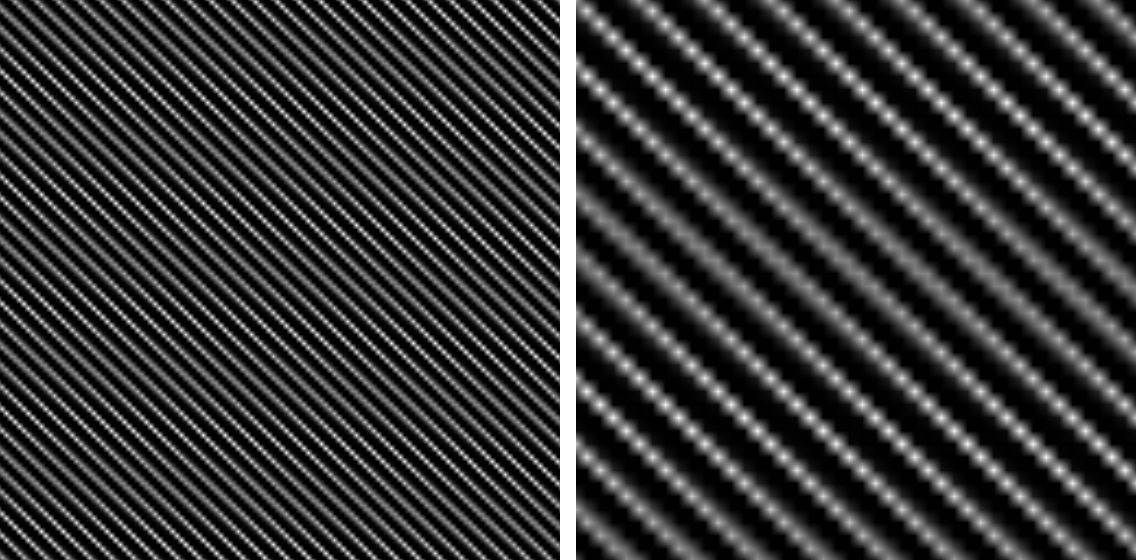
Left: the whole. Right: its middle third, enlarged.
This pattern is drawn by a three.js fragment shader. Its source:

```glsl
// Fine white diagonal stripes on black, falling from left to right.
// The stripes are sampled on a coarse grid and blended between cells,
// so each stripe becomes a chain of soft beads that slowly brighten and dim.

varying vec2 vUv;

const vec2 REPEATS = vec2(25.7, 26.6);  // stripes met across and up the canvas
const float PHASE = -0.26;              // shift of the stripes, in repeats
const float GRID = 128.0;               // coarse cells along each side
const vec3 GROUND = vec3(0.005);
const vec3 STRIPE = vec3(0.98);

// Distance to the nearest stripe centre, in repeats.
float stripeDistance(vec2 p, vec2 repeats, float phase) {
  return abs(fract(dot(p, repeats) + phase + 0.5) - 0.5);
}

// Coverage of one coarse cell: a ridge one cell wide at half height.
float cellCoverage(vec2 cell) {
  vec2 centre = (cell + 0.5) / GRID;
  float cellsAway = stripeDistance(centre, REPEATS, PHASE) * GRID * 2.0
                  / (REPEATS.x + REPEATS.y);
  float ridge = clamp(1.0 - cellsAway, 0.0, 1.0);
  return mix(ridge, smoothstep(0.0, 1.0, ridge), 0.6);
}

// Bilinear blend of the four surrounding cells.
float beadedStripes(vec2 uv) {
  vec2 p = uv * GRID - 0.5;
  vec2 base = floor(p);
  vec2 t = p - base;
  float sum = 0.0;
  for (int j = 0; j < 2; j++) {
    for (int i = 0; i < 2; i++) {
      vec2 corner = vec2(float(i), float(j));
      vec2 weight = mix(1.0 - t, t, corner);
      sum += weight.x * weight.y * cellCoverage(base + corner);
    }
  }
  return sum;
}

void main() {
  gl_FragColor = vec4(mix(GROUND, STRIPE, beadedStripes(vUv)), 1.0);
}
```
